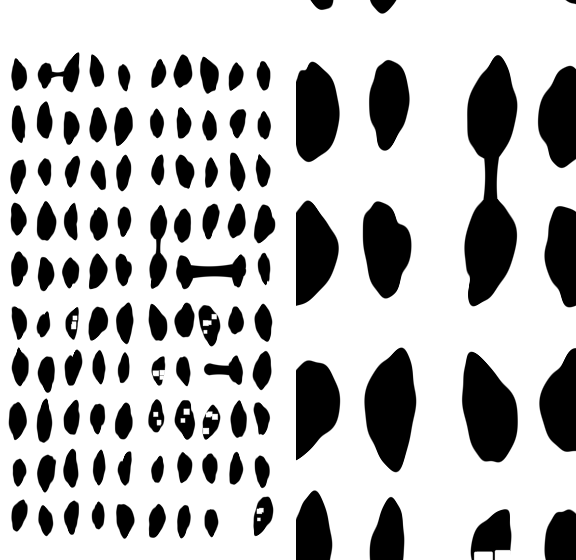
Left: the whole. Right: its middle third, enlarged.
Reproduce this pattern procedurally as a WebGL 2 fragment shader.

```glsl
#version 300 es
precision highp float;
// Ten by ten grid of irregular upright black seeds on white, split by a central gap.
// Each seed is a hashed, wobbly ellipse distance; a few are joined by necks,
// and some carry small square holes.

uniform vec2 u_resolution;
out vec4 fragColor;

vec4 hash4(vec2 cell, float salt) {
    vec4 h = fract(vec4(cell.xyx * 17.13, salt * 7.7 + 3.1) * vec4(0.1031, 0.1030, 0.0973, 0.1099));
    h += dot(h, h.wzxy + 33.33);
    return fract((h.xxyz + h.yzzw) * h.zywx);
}

// Jittered seed position; cell is (column, row from the top).
vec2 seedCenter(vec2 cell) {
    vec2 grid = vec2(0.067, 0.266) + cell * vec2(0.0945, 0.1762);
    grid.x += 0.0234 * step(4.5, cell.x);
    return grid + (hash4(cell, 1.0).xy - 0.5) * vec2(0.010, 0.026);
}

float seedDistance(vec2 p, vec2 cell) {
    vec4 shape = hash4(cell, 2.0);
    vec4 phase = hash4(cell, 3.0) * 6.2832;
    vec4 nick = hash4(cell, 4.0);
    float tilt = (shape.x - 0.42) * 0.42;
    p = mat2(cos(tilt), -sin(tilt), sin(tilt), cos(tilt)) * p;
    p.x += (nick.z - 0.5) * 5.0 * p.y * p.y;
    vec2 radii = mix(0.82, 1.16, shape.y) * mix(vec2(0.023, 0.053), vec2(0.030, 0.063), shape.zw);

    // Outline: slightly pointed ends, slow waves and one small nick or spur.
    vec2 q = p / radii;
    float a = atan(q.y, q.x + 1e-5);
    float rim = 1.0 + 0.035 * cos(4.0 * a) + 0.05 * sin(2.0 * a + phase.x)
        + 0.06 * sin(3.0 * a + phase.y) + 0.03 * sin(5.0 * a + phase.z)
        + 0.015 * sin(9.0 * a + phase.w);
    float spur = step(0.6, nick.x) * (nick.w - 0.5) * 0.4;
    rim += spur * exp(-45.0 * (1.0 - cos(a - nick.y * 6.2832)));

    float k = max(length(q), 0.01);
    return k * (k - rim) / max(length(q / radii), 0.01);
}

// Clusters of rounded squares cut from a damaged seed.
float holeDistance(vec2 p, vec2 cell) {
    float d = 1.0;
    float count = 2.0 + floor(hash4(cell, 5.0).x * 4.0);
    for (float i = 0.0; i < count; i++) {
        vec4 h = hash4(cell, 6.0 + i);
        vec2 offset = (h.xy - 0.5) * vec2(0.036, 0.066);
        vec2 box = abs(p - offset) - mix(0.004, 0.009, h.z);
        d = min(d, length(max(box, 0.0)) + min(max(box.x, box.y), 0.0) - 0.002);
    }
    return d;
}

// Strand between two seed centers, narrowest halfway.
float neckDistance(vec2 p, vec2 cellA, vec2 cellB, float thin, float thick) {
    vec2 a = seedCenter(cellA);
    vec2 along = seedCenter(cellB) - a;
    float t = clamp(dot(p - a, along) / dot(along, along), 0.0, 1.0);
    float flare = 2.0 * t - 1.0;
    return length(p - a - along * t) - mix(thin, thick, flare * flare);
}

bool isMissing(vec2 cell) {
    return cell == vec2(7.0, 4.0) || cell == vec2(7.0, 6.0) || cell == vec2(8.0, 9.0);
}

// One bit per column marks the damaged seeds of a row.
bool isDamaged(vec2 cell) {
    int row = int(cell.y);
    int columns = row == 5 ? 132 : row == 6 ? 32 : row == 7 ? 224 : row == 9 ? 512 : 0;
    return ((columns >> int(cell.x)) & 1) == 1;
}

void main() {
    // Canvas is one unit wide and two tall, y running down from the top.
    vec2 uv = gl_FragCoord.xy / u_resolution;
    vec2 p = vec2(uv.x, 2.0 - 2.0 * uv.y);
    float pixel = 2.0 / u_resolution.y;

    // Nearest seeds
    float gap = 0.0234 * step(0.506, p.x);
    vec2 home = round((p - vec2(0.067 + gap, 0.266)) / vec2(0.0945, 0.1762));
    float d = 1.0;
    for (int j = -1; j <= 1; j++) {
        for (int i = -1; i <= 1; i++) {
            vec2 cell = home + vec2(i, j);
            if (cell != clamp(cell, 0.0, 9.0) || isMissing(cell)) continue;
            vec2 local = p - seedCenter(cell);
            float seed = seedDistance(local, cell);
            if (isDamaged(cell)) seed = max(seed, -holeDistance(local, cell));
            d = min(d, seed);
        }
    }

    // Joined seeds
    d = min(d, neckDistance(p, vec2(1, 0), vec2(2, 0), 0.007, 0.026));
    d = min(d, neckDistance(p, vec2(5, 3), vec2(5, 4), 0.007, 0.024));
    d = min(d, neckDistance(p, vec2(6, 4), vec2(8, 4), 0.018, 0.028));
    d = min(d, neckDistance(p, vec2(7, 6), vec2(8, 6), 0.016, 0.021));

    float paper = smoothstep(-0.8 * pixel, 0.8 * pixel, d);
    fragColor = vec4(vec3(paper), 1.0);
}
```
